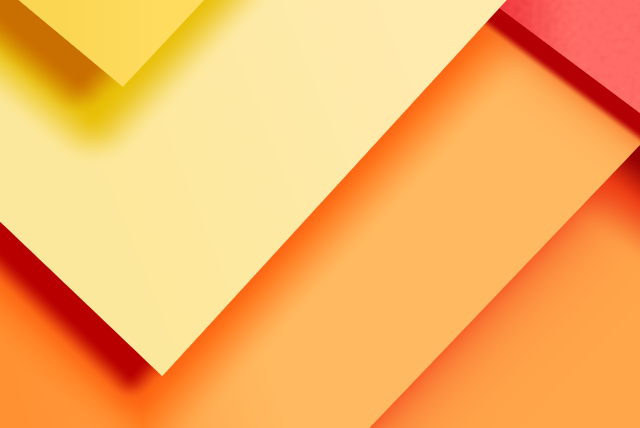
Give the GLSL for this background, as a Shadertoy shader.

```glsl
// Signed distance to the line a-b, positive on its right side
float side(vec2 p, vec2 a, vec2 b) {
    vec2 d = normalize(b - a);
    return dot(p - a, vec2(d.y, -d.x));
}

// Antialiased coverage of a sheet
float cover(float d) {
    return clamp(0.5 - d * iResolution.y, 0.0, 1.0);
}

// Soft shadow of a corner, rounded where its two edges meet
float shade(vec2 edges, float blur) {
    return smoothstep(blur, 0.0, length(max(edges, 0.0)));
}

vec2 gradient(vec2 cell) {
    float h = fract(sin(dot(cell, vec2(127.1, 311.7))) * 43758.5);
    return vec2(cos(h * 6.2832), sin(h * 6.2832));
}

float gradientNoise(vec2 p) {
    vec2 i = floor(p), f = fract(p), u = f * f * (3.0 - 2.0 * f), e = vec2(1, 0);
    float low = mix(dot(gradient(i), f), dot(gradient(i + e), f - e), u.x);
    float high = mix(dot(gradient(i + e.yx), f - e.yx), dot(gradient(i + 1.0), f - 1.0), u.x);
    return mix(low, high, u.y);
}

void mainImage(out vec4 fragColor, in vec2 fragCoord) {
    vec2 p = fragCoord / iResolution.y;

    // Sheet edges: x holds the left edge, y the right edge
    vec2 creamTip = vec2(0.379, 0.121), yellowTip = vec2(0.287, 0.797);
    vec2 cream = vec2(side(p, vec2(0.0, 0.482), creamTip), side(p, creamTip, vec2(1.184, 1.0)));
    vec2 yellow = vec2(side(p, vec2(0.043, 1.0), yellowTip), side(p, yellowTip, vec2(0.477, 1.0)));
    float orange = side(p, vec2(0.863, 0.0), vec2(1.5, 0.666));
    float red = side(p, vec2(1.172, 0.977), vec2(1.5, 0.732));

    // Floor, shaded by the orange and red sheets
    vec3 floorColor = mix(vec3(1.0, 0.65, 0.29), vec3(0.97, 0.38, 0.16), exp(-max(orange, 0.0) * 17.0));
    floorColor = mix(floorColor, vec3(0.93, 0.22, 0.07), smoothstep(0.29, 0.14, red));
    floorColor = mix(floorColor, vec3(0.58, 0.0, 0.01), smoothstep(0.18, 0.08, red));

    // Orange sheet, darker toward the lower left
    vec3 sheet = mix(vec3(1.0, 0.57, 0.2), vec3(1.0, 0.73, 0.38), smoothstep(0.05, 0.75, p.x + 0.3 * p.y));
    sheet = mix(sheet, vec3(1.0, 0.42, 0.06), smoothstep(0.15, -0.02, max(cream.x - 0.07, cream.y)));
    sheet = mix(sheet, vec3(0.98, 0.36, 0.08), 0.8 * shade(cream + vec2(-0.06, 0.04), 0.09));
    sheet = mix(sheet, vec3(0.72, 0.0, 0.0), shade(cream + vec2(-0.045, 0.06), 0.062));

    // Shadow band of the red sheet
    sheet = mix(sheet, vec3(0.97, 0.4, 0.12), 0.8 * exp(-max(red - 0.04, 0.0) * 28.0));
    sheet = mix(sheet, vec3(0.7, 0.0, 0.02), smoothstep(0.058, 0.034, red));
    vec3 color = mix(floorColor, sheet, cover(orange));

    // Red sheet with a faint paper grain
    vec3 redPaper = mix(vec3(0.95, 0.24, 0.26), vec3(1.0, 0.42, 0.4), smoothstep(1.17, 1.36, p.x));
    redPaper += 0.035 * gradientNoise(p * 70.0);
    color = mix(color, redPaper, cover(red));

    // Cream sheet, shaded by the yellow sheet
    vec3 paper = mix(vec3(0.99, 0.91, 0.61), vec3(1.0, 0.92, 0.68), smoothstep(0.4, 1.4, p.x + 0.4 * p.y));
    paper = mix(paper, vec3(0.91, 0.75, 0.03), shade(yellow + vec2(-0.09, 0.01), 0.13));
    paper = mix(paper, vec3(0.79, 0.43, 0.0), shade(yellow + vec2(-0.05, 0.09), 0.09));
    color = mix(color, paper, cover(max(cream.x, cream.y)));

    // Yellow sheet on top
    vec3 topPaper = mix(vec3(0.98, 0.84, 0.32), vec3(1.0, 0.86, 0.37), smoothstep(0.1, 0.4, p.x));
    color = mix(color, topPaper, cover(max(yellow.x, yellow.y)));

    fragColor = vec4(color, 1.0);
}
```
